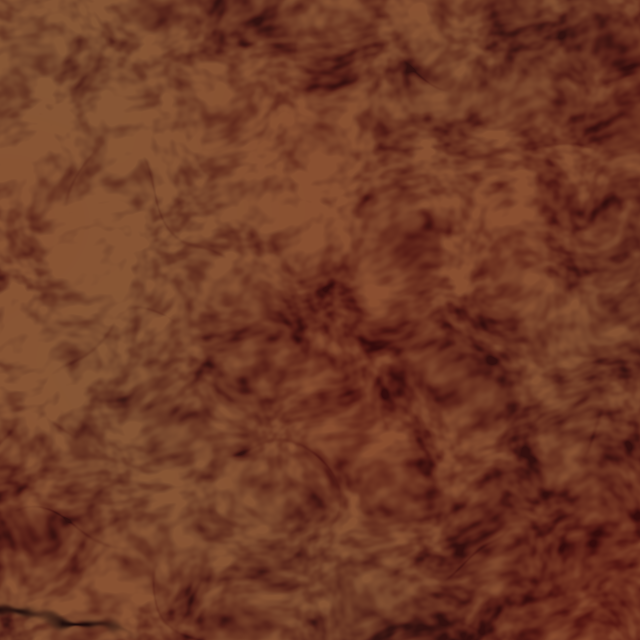
Write a three.js fragment shader that draws this texture.

```glsl
// Mottled reddish brown hide with soft grain, dark stains and a thin crack.
varying vec2 vUv;

#define BLACK_BROWN vec3(0.21, 0.06, 0.055)
#define DARK_RED    vec3(0.34, 0.12, 0.09)
#define RED_BROWN   vec3(0.40, 0.18, 0.12)
#define MID_BROWN   vec3(0.44, 0.22, 0.14)
#define WARM_BROWN  vec3(0.48, 0.27, 0.17)
#define GOLD_BROWN  vec3(0.54, 0.32, 0.195)
#define CRACK_COLOR vec3(0.09, 0.025, 0.03)
#define CONTRAST    1.0
#define TILT        0.22
#define STRETCH     0.78
#define STAIN_CELLS 5.0
#define STAIN_DEPTH 1.7

float hash(vec2 p) {
  vec3 q = fract(p.xyx * vec3(0.1031, 0.1030, 0.0973));
  q += dot(q, q.yzx + 33.33);
  return fract((q.x + q.y) * q.z);
}

float cornerSlope(vec2 cell, vec2 offset) {
  float angle = 6.28318 * hash(cell);
  return dot(vec2(cos(angle), sin(angle)), offset);
}

// Gradient noise scaled to a standard deviation near one.
float noise(vec2 p) {
  vec2 i = floor(p), f = fract(p);
  vec2 u = f * f * f * (f * (f * 6.0 - 15.0) + 10.0);
  vec2 e = vec2(1.0, 0.0);
  float low = mix(cornerSlope(i, f), cornerSlope(i + e, f - e), u.x);
  float high = mix(cornerSlope(i + e.yx, f - e.yx),
                   cornerSlope(i + e.xx, f - e.xx), u.x);
  return 4.6 * mix(low, high, u.y);
}

mat2 rotation(float angle) {
  float c = cos(angle), s = sin(angle);
  return mat2(c, -s, s, c);
}

// Broad patches down to fine grain, with most weight on the fine mottle.
float mottle(vec2 p) {
  float sum = 0.42 * noise(p * 2.3 + 17.0);
  sum += 0.36 * noise(p * 5.1 + 41.0);
  sum += 0.38 * noise(p * 11.3 + 63.0);
  sum += 0.44 * noise(p * 22.7 + 85.0);
  sum += 0.48 * noise(p * 43.0 + 107.0);
  sum += 0.26 * noise(p * 84.0 + 129.0);
  return sum;
}

// Scattered ragged streaks, one at most per cell.
float stains(vec2 p) {
  vec2 g = p * STAIN_CELLS;
  g += 0.06 * vec2(noise(p * 19.0), noise(p * 19.0 + 50.0));
  vec2 cell = floor(g);
  float sum = 0.0;
  for (int y = -1; y <= 1; y++) {
    for (int x = -1; x <= 1; x++) {
      vec2 id = cell + vec2(float(x), float(y)) + 30.0;
      vec2 center = id - 30.0 + vec2(hash(id + 3.7), hash(id + 9.1));
      float size = 0.5 + 0.7 * hash(id + 21.3);
      vec2 d = rotation(0.6 * (hash(id + 5.9) - 0.5)) * (g - center);
      d /= size * vec2(0.30, 0.11);
      sum += step(0.58, hash(id + 13.3)) * exp(-dot(d, d));
    }
  }
  return sum * (0.75 + 0.25 * noise(p * 34.0 + 11.0));
}

// Thin curved wrinkles that fade in and out.
float wrinkles(vec2 p) {
  float line = exp(-pow(noise(p * 6.5 + 71.0) / 0.10, 2.0));
  return line * smoothstep(0.2, 1.3, noise(p * 5.0 + 91.0));
}

// Broken crack descending from the left edge.
float crack(vec2 p) {
  float center = 0.045 - 0.16 * p.x + 0.003 * noise(p * 16.0);
  float width = 0.007 + 0.002 * noise(p * 30.0 + 7.0);
  float line = exp(-pow((p.y - center) / width, 2.0));
  float broken = clamp(0.8 + 0.25 * noise(p * 24.0 + 5.0), 0.0, 1.0);
  return line * broken * (1.0 - smoothstep(0.15, 0.23, p.x));
}

float ramp(float low, float high, float t) {
  return clamp((t - low) / (high - low), 0.0, 1.0);
}

vec3 hideColor(float tone) {
  vec3 c = mix(BLACK_BROWN, DARK_RED, ramp(-2.6, -1.5, tone));
  c = mix(c, RED_BROWN, ramp(-1.5, -0.72, tone));
  c = mix(c, MID_BROWN, ramp(-0.72, 0.0, tone));
  c = mix(c, WARM_BROWN, ramp(0.0, 0.7, tone));
  return mix(c, GOLD_BROWN, ramp(0.7, 1.7, tone));
}

void main() {
  vec2 grain = rotation(TILT) * vUv * vec2(STRETCH, 1.0);
  grain += 0.006 * vec2(noise(vUv * 8.0), noise(vUv * 8.0 + 23.0));

  // Lighter on the left, darker along the lower edge.
  float shade = 0.8 * (0.5 - vUv.x) - 0.6 * (1.0 - smoothstep(0.0, 0.25, vUv.y));
  float tone = CONTRAST * mottle(grain) + shade + 0.2;
  tone -= STAIN_DEPTH * stains(vUv) + 0.7 * wrinkles(vUv);

  // Redder patches gather on the right.
  float redness = 0.5 * noise(vUv * 2.7 + 37.0) + 1.4 * (vUv.x - 0.5);
  vec3 color = hideColor(tone) + redness * vec3(0.004, -0.014, -0.009);
  color = mix(color, CRACK_COLOR, 0.9 * crack(vUv));
  gl_FragColor = vec4(color, 1.0);
}
```
